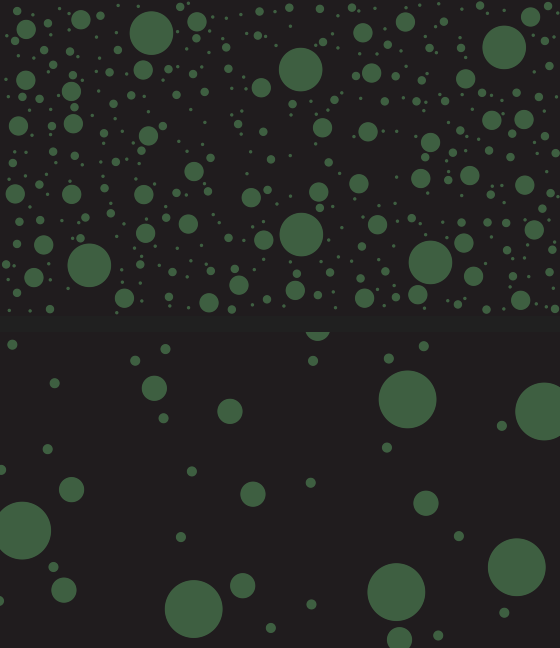
Top: the whole. Bottom: its middle third, enlarged.
A Shadertoy shader for this pattern:

```glsl
// Flat green dots in four sizes, scattered without overlap on a near-black ground.

const vec3 GROUND = vec3(0.126, 0.110, 0.118);
const vec3 DOT_GREEN = vec3(0.243, 0.373, 0.255);

// Sizes run from large to tiny; lengths are in canvas heights.
const int SIZES = 4;
const float RADIUS[SIZES] = float[](0.0690, 0.0305, 0.0133, 0.0053);
const vec2 GRID[SIZES] = vec2[](vec2(3, 2), vec2(10, 6), vec2(18, 11), vec2(26, 15));
const vec2 CANVAS = vec2(16.0 / 9.0, 1.0);
const float SPREAD = 0.88;       // share of the free room in a cell used for jitter
const float GAP = 0.005;         // least space between dots of different sizes
const float CENTRE_KEEP = 0.62;  // chance that a dot survives mid-canvas
const uint SEED = 23u;

// Integer hash giving three values in 0..1
vec3 hash3(ivec2 cell, int size) {
    uvec3 v = uvec3(ivec3(cell, size) + 64) + SEED * uvec3(1u, 7u, 13u);
    v = v * 1664525u + 1013904223u;
    v.x += v.y * v.z; v.y += v.z * v.x; v.z += v.x * v.y;
    v ^= v >> 16u;
    v.x += v.y * v.z; v.y += v.z * v.x; v.z += v.x * v.y;
    return vec3(v >> 8u) / 16777216.0;
}

// Dots thin out towards the middle of the canvas
float keepChance(vec2 p) {
    vec2 q = (p / CANVAS - 0.5) * vec2(2.0, 1.0);
    return mix(CENTRE_KEEP, 1.0, smoothstep(0.15, 0.75, length(q)));
}

// Jittered dot of one cell: centre in xy, z is 1 if the cell is filled
vec3 cellDot(ivec2 cell, int size) {
    vec2 extent = CANVAS / GRID[size];
    vec3 h = hash3(cell, size);
    vec2 room = (extent - 2.0 * RADIUS[size]) * SPREAD;
    vec2 centre = (vec2(cell) + 0.5) * extent + (h.xy - 0.5) * room;
    bool filled = size == 0 || h.z < keepChance(centre);
    return vec3(centre, filled ? 1.0 : 0.0);
}

ivec2 cellOf(vec2 p, int size) {
    return ivec2(floor(p * GRID[size] / CANVAS));
}

// True if a dot of this size stays clear of every larger dot
bool isClear(vec2 centre, int size) {
    for (int larger = 0; larger < size; larger++) {
        ivec2 home = cellOf(centre, larger);
        float reach = RADIUS[larger] + RADIUS[size] + GAP;
        for (int y = -1; y <= 1; y++)
        for (int x = -1; x <= 1; x++) {
            vec3 other = cellDot(home + ivec2(x, y), larger);
            if (other.z > 0.5 && distance(other.xy, centre) < reach) return false;
        }
    }
    return true;
}

void mainImage(out vec4 fragColor, in vec2 fragCoord) {
    vec2 p = fragCoord / iResolution.y;
    float edge = 0.6 / iResolution.y;

    // Each dot lies wholly inside its cell, so one cell per size is enough
    float cover = 0.0;
    for (int size = 0; size < SIZES; size++) {
        vec3 spot = cellDot(cellOf(p, size), size);
        float d = distance(p, spot.xy) - RADIUS[size];
        if (spot.z > 0.5 && d < edge && isClear(spot.xy, size))
            cover = max(cover, 1.0 - smoothstep(-edge, edge, d));
    }
    fragColor = vec4(mix(GROUND, DOT_GREEN, cover), 1.0);
}
```
